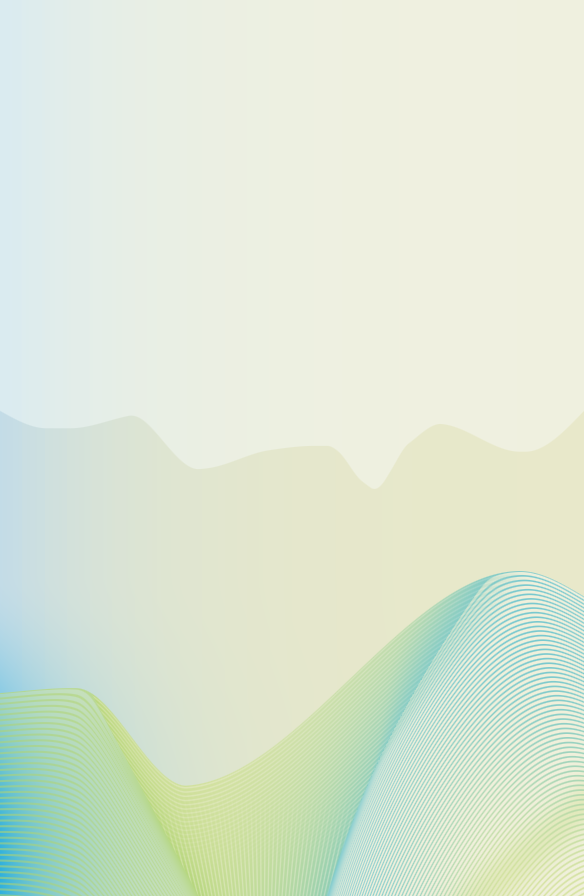
Write a Shadertoy shader that draws this background.

```glsl
// Pale layered sheets above a folded ribbon of fine lines with a blue corner glow.

// Sheet colours, from the left side to the right side
const vec3 UPPER_LEFT  = vec3(0.85, 0.92, 0.945);
const vec3 UPPER_RIGHT = vec3(0.94, 0.943, 0.875);
const vec3 LOWER_LEFT  = vec3(0.76, 0.86, 0.91);
const vec3 LOWER_RIGHT = vec3(0.91, 0.91, 0.79);

// Ribbon colours
const vec3 BLUE  = vec3(0.18, 0.69, 0.87);
const vec3 TEAL  = vec3(0.36, 0.75, 0.80);
const vec3 GREEN = vec3(0.69, 0.83, 0.44);
const vec3 LIME  = vec3(0.82, 0.88, 0.59);
const vec3 CREAM = vec3(0.94, 0.94, 0.86);
const vec3 LEAF  = vec3(0.82, 0.89, 0.73);

// Line work, in lines per canvas height
const float FAN_LINES  = 205.0;
const float LEFT_LINES = 165.0;
const float WEB_LINES  = 210.0;
const float RAY_LINES  = 50.0;   // rays in the web, per unit of slope
const float LINE_SHARE = 0.36;   // part of each period that is inked
const float FAN_LEAN   = 0.4;    // rightward drift of the deeper arches
const float TONE_STEPS = 26.0;   // faint vertical bands in the sheets

float ramp(float x, float from, float to, float rise) {
    return rise * smoothstep(from, to, x);
}

// Antialiased mask: 1 where d is positive
float inside(float d) {
    return clamp(d / max(fwidth(d), 1e-5) + 0.5, 0.0, 1.0);
}

// Lower border of the upper sheet
float sheetEdge(float x) {
    return 0.561 + ramp(x, -0.08, 0.08, -0.039)
        + ramp(x, 0.12, 0.25, 0.016) + ramp(x, 0.22, 0.34, -0.0616)
        + ramp(x, 0.335, 0.46, 0.014) + ramp(x, 0.36, 0.54, 0.012)
        + ramp(x, 0.56, 0.62, -0.026) + ramp(x, 0.58, 0.66, -0.027)
        + ramp(x, 0.635, 0.70, 0.047) + ramp(x, 0.67, 0.755, 0.0305)
        + ramp(x, 0.75, 0.89, -0.031) + ramp(x, 0.90, 1.10, 0.091);
}

// Upper border of the ribbon
float ribbonEdge(float x) {
    return 0.225 + ramp(x, -0.05, 0.12, 0.007) + ramp(x, 0.13, 0.32, -0.109)
        + ramp(x, 0.31, 0.89, 0.2396) + ramp(x, 0.89, 1.11, -0.057);
}

// Line coverage that fades to its mean where lines are too dense to resolve
float stripes(float phase) {
    float w = max(fwidth(phase), 1e-5);
    float d = abs(fract(phase) - 0.5);
    float line = clamp((0.5 * LINE_SHARE - d) / w + 0.5, 0.0, 1.0);
    return mix(line, LINE_SHARE, smoothstep(0.45, 0.9, w));
}

// Height field whose contours follow the crest and bend down along a fold
float foldedDepth(float below, float foldDistance, float spread) {
    return below * (1.0 - exp(-foldDistance / (0.02 + spread * below)));
}

vec3 sheets(vec2 p) {
    float stepped = (floor(p.x * TONE_STEPS) + 0.5) / TONE_STEPS;
    float x = mix(p.x, stepped, 0.4);
    vec3 lower = mix(LOWER_LEFT, LOWER_RIGHT, 1.0 - exp(-x / 0.21));
    float glow = smoothstep(0.36, 0.04, p.y) * exp(-p.x / 0.11);
    lower = mix(lower, BLUE, glow);
    vec3 upper = mix(UPPER_LEFT, UPPER_RIGHT, 1.0 - exp(-x / 0.23));
    return mix(lower, upper, inside(p.y - sheetEdge(p.x)));
}

void mainImage(out vec4 fragColor, in vec2 fragCoord) {
    vec2 p = fragCoord / iResolution.xy;
    vec3 color = sheets(p);

    // Depth below the crest, and signed distance from each fold
    float depth = ribbonEdge(p.x) - p.y;
    float below = max(depth, 0.0);
    float leftFold = 0.34 - 0.81 * p.y - p.x;
    float rightFold = p.x - (0.56 + 0.45 * p.y + 0.9 * p.y * p.y);
    float leftIn = max(leftFold, 0.0);
    float rightIn = max(rightFold, 0.0);

    // Web between the folds, shaded toward both of them
    vec3 web = mix(LIME, LOWER_RIGHT, 0.3 * smoothstep(0.0, 0.2, p.y));
    web = mix(web, GREEN, 0.75 * exp(-max(-leftFold, 0.0) / 0.04));
    web = mix(web, TEAL, 0.55 * exp(-max(-rightFold, 0.0) / 0.085));
    float rays = stripes(RAY_LINES * (p.x - 0.45) / (p.y + 0.3));
    float contours = stripes(below * WEB_LINES);
    web = mix(web, CREAM, 0.4 * mix(rays, contours, smoothstep(0.02, 0.13, p.y)));

    // Left wing: lines bend down and gather at the fold
    float leftPhase = foldedDepth(below, leftIn, 0.35) * LEFT_LINES + 0.5;
    float leftGather = exp(-leftIn / 0.02) * smoothstep(0.0, 0.06, below);
    float cornerGlow = exp(-p.x / 0.11) * smoothstep(0.33, 0.02, p.y);
    vec3 leftBase = mix(LEAF, BLUE, cornerGlow);
    vec3 leftWing = mix(leftBase, GREEN, max(0.55 * stripes(leftPhase), 0.75 * leftGather));

    // Right fan: leaning arches that rise from the fold
    float arch = max(ribbonEdge(p.x - FAN_LEAN * below) - p.y, 0.0);
    float fanPhase = foldedDepth(arch, rightIn, 0.45) * FAN_LINES + 0.5;
    float fanGather = exp(-rightIn / 0.014) * smoothstep(0.0, 0.2, below);
    float warm = smoothstep(0.28, 0.0, p.y) * smoothstep(0.6, 0.88, p.x);
    vec3 fanInk = mix(TEAL, LIME, warm);
    float sheen = (p.y - 0.56 * (p.x - 0.82)) / 0.03;
    vec3 fanBase = mix(CREAM, LIME, 0.45 * exp(-sheen * sheen));
    vec3 fan = mix(fanBase, fanInk, max(0.8 * stripes(fanPhase), 0.8 * fanGather));

    // Assemble the ribbon over the sheets; the right fold softens toward the crest
    vec3 ribbon = mix(web, leftWing, inside(leftFold));
    float softness = 0.003 + 0.09 * smoothstep(0.12, 0.32, p.y);
    ribbon = mix(ribbon, fan, smoothstep(-softness, softness, rightFold));
    color = mix(color, ribbon, inside(depth));
    fragColor = vec4(color, 1.0);
}
```
